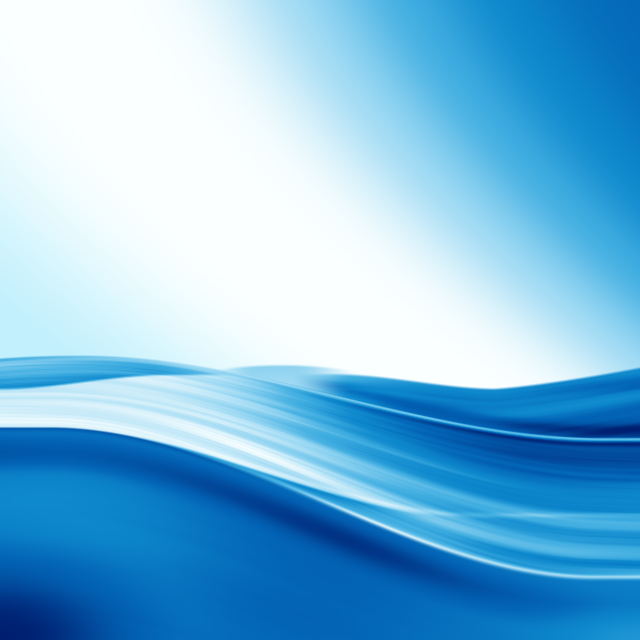
This background is drawn by a Shadertoy shader. Its source:

```glsl
// Silky blue waves under a pale sky crossed by a diagonal beam of light.
// Each layer is a smooth curve; every layer yields a tone from navy (0) to white (1),
// coloured by one shared ramp, with stretched value noise for the flowing streaks.

float hash(vec2 p) {
    vec3 q = fract(vec3(p.xyx) * 0.1031);
    q += dot(q, q.yzx + 33.33);
    return fract((q.x + q.y) * q.z);
}

float noise(vec2 p) {
    vec2 cell = floor(p), f = fract(p);
    f = f * f * (3.0 - 2.0 * f);
    return mix(mix(hash(cell), hash(cell + vec2(1, 0)), f.x),
               mix(hash(cell + vec2(0, 1)), hash(cell + vec2(1, 1)), f.x), f.y);
}

// Layered noise, drawn out along x
float streaks(vec2 p) {
    float sum = 0.0, gain = 0.55;
    for (int i = 0; i < 4; i++) {
        sum += gain * (noise(p) - 0.5);
        p = p * vec2(1.3, 2.1) + 7.3;
        gain *= 0.6;
    }
    return sum;
}

vec3 ramp(float tone) {
    vec3 c = mix(vec3(0.0, 0.11, 0.43), vec3(0.01, 0.39, 0.71), smoothstep(0.0, 0.32, tone));
    c = mix(c, vec3(0.05, 0.53, 0.80), smoothstep(0.28, 0.45, tone));
    c = mix(c, vec3(0.25, 0.68, 0.88), smoothstep(0.42, 0.62, tone));
    c = mix(c, vec3(0.59, 0.84, 0.95), smoothstep(0.58, 0.81, tone));
    return mix(c, vec3(0.98, 1.0, 1.0), smoothstep(0.75, 1.03, tone));
}

// Coverage below an edge, and a soft line around zero
float below(float d, float w) { return smoothstep(-w, w, d); }
float line(float d, float w) { return exp(-d * d / (w * w)); }

vec3 sky(vec2 p) {
    float down = 1.0 - p.y;
    float beam = p.x - 0.55 * down - 0.7 * down * down;
    vec3 c = ramp(mix(1.03, 0.32, smoothstep(0.13, 1.02, beam)));
    return mix(c, vec3(0.76, 0.94, 0.99), smoothstep(0.0, -0.46, beam));
}

void mainImage(out vec4 fragColor, in vec2 fragCoord) {
    vec2 p = fragCoord / iResolution.xy;
    float x = p.x, y = p.y;
    vec3 color = sky(p);

    // Curves of the main ridge, the fold beneath it and the front wave
    float ridge = 0.444 - 0.128 * smoothstep(0.13, 0.94, x) - 0.3 * pow(max(0.12 - x, 0.0), 2.0);
    float fold = 0.332 - 0.143 * smoothstep(0.08, 0.75, x);
    float front = 0.332 - 0.237 * smoothstep(0.08, 0.93, x);
    float q = (ridge - y) / (ridge - front);

    // Faint far swell
    float swell = 0.429 - 0.7 * (x - 0.44) * (x - 0.44);
    float swellFade = smoothstep(0.32, 0.40, x) * (1.0 - smoothstep(0.46, 0.57, x));
    color = mix(color, ramp(0.72 + 2.0 * (swell - y)), 0.85 * swellFade * below(swell - y, 0.003));

    // Far hill on the right, with a second slope rising to the edge
    float rise = max(x - 0.77, 0.0) / 0.23;
    float hill = 0.392 + 0.023 * (1.0 - smoothstep(0.52, 0.78, x)) + 0.033 * pow(rise, 1.3);
    float depth = hill - y;
    float hillTone = mix(0.62, 0.43, smoothstep(0.48, 0.72, x)) - 2.2 * max(depth, 0.0);
    hillTone += 0.14 * streaks(vec2(x * 2.0, depth * 55.0));
    hillTone -= 0.12 * rise * line(depth - 0.025 * rise, 0.012);
    hillTone += 0.10 * line(depth - 0.045, 0.012) * smoothstep(0.6, 0.75, x);
    hillTone -= 0.16 * line(y - ridge - 0.012, 0.010);
    color = mix(color, ramp(hillTone), smoothstep(0.45, 0.55, x) * below(depth, 0.003));

    // Broad flowing sheet, pale at left and deep blue at upper right
    float tone = mix(0.90, 0.56, smoothstep(0.30, 0.85, x));
    tone -= 0.38 * smoothstep(0.2, 0.6, x) * (1.0 - smoothstep(0.1, 0.7, q));
    float flow = streaks(vec2(x * 2.2 + 1.0, q * 9.0 - x * 1.5));
    tone += flow * mix(0.16, 0.32, smoothstep(0.15, 0.45, x));

    // Blue crest at upper left
    float crestEdge = 0.392 + 0.022 * smoothstep(0.0, 0.26, x);
    float crestTone = 0.69 - 0.22 * smoothstep(0.0, 1.0, (ridge - y) / (ridge - crestEdge + 0.004));
    crestTone += 0.25 * streaks(vec2(x * 3.0, (ridge - y) * 90.0));
    float crest = below(y - crestEdge, 0.003) * (1.0 - smoothstep(0.22, 0.42, x));
    tone = mix(tone, crestTone, crest);

    // Shadow and light along the fold, then glossy strands near the front wave
    float drop = fold - y;
    float foldFade = smoothstep(0.15, 0.3, x) * (1.0 - smoothstep(0.45, 0.72, x));
    tone -= 0.42 * foldFade * below(drop, 0.003) * exp(-max(drop, 0.0) / 0.03);
    tone += 0.10 * smoothstep(0.25, 0.5, x) * line(drop + 0.006, 0.004);
    tone -= 0.14 * smoothstep(0.55, 0.8, x) * line(y - front - 0.022, 0.014);
    tone += 0.28 * smoothstep(0.3, 0.6, x) * line(y - front - 0.003, 0.004);

    // Bright double rim of the ridge, with a dark groove
    float rim = smoothstep(0.35, 0.7, x);
    tone += 0.42 * rim * line(ridge - y - 0.003, 0.003);
    tone -= 0.12 * rim * line(ridge - y - 0.010, 0.004);
    tone += 0.12 * smoothstep(0.3, 0.45, x) * line(ridge - y - 0.001, 0.002);
    color = mix(color, ramp(tone), below(ridge - y, 0.002));

    // Front wave: shaded band under its lip, navy corner, glow at lower right
    float under = front - y;
    float bodyTone = 0.37 + 0.07 * line(length(p - vec2(0.08, 0.2)), 0.2);
    bodyTone -= 0.19 * line(under - 0.040, 0.028) * (1.0 - 0.6 * smoothstep(0.5, 1.0, x));
    bodyTone -= 0.36 * (1.0 - smoothstep(0.0, 0.26, length(p * vec2(0.8, 1.2))));
    bodyTone -= 0.08 * line(length((p - vec2(0.5, 0.08)) * vec2(0.7, 1.0)), 0.15);
    bodyTone += 0.12 * line(length((p - vec2(1.0, 0.01)) * vec2(0.5, 1.0)), 0.07);
    bodyTone -= 0.14 * line(under, 0.005) * (1.0 - smoothstep(0.25, 0.5, x));
    bodyTone += 0.05 * streaks(vec2(x * 2.0, under * 14.0));
    color = mix(color, ramp(bodyTone), below(under, mix(0.002, 0.005, smoothstep(0.2, 0.5, x))));

    fragColor = vec4(color, 1.0);
}
```
